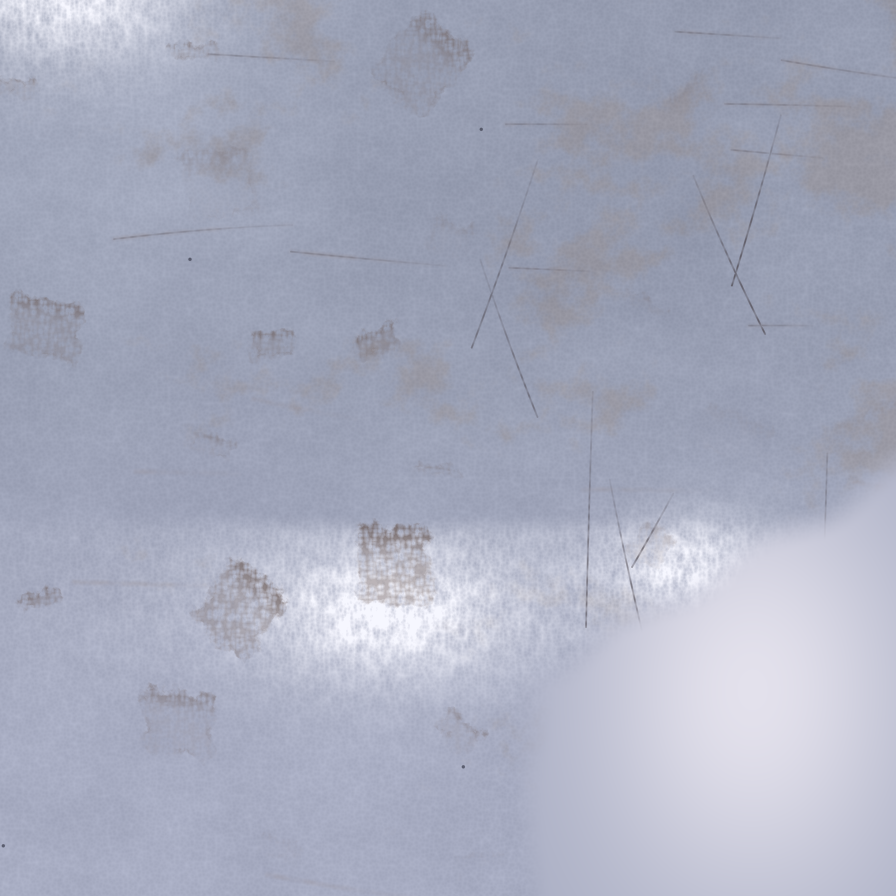
Reproduce this texture procedurally as a WebGL 1 fragment shader.

```glsl
precision highp float;
// Scuffed blue-grey sheet metal with glare, rusty smears, scratches and a soft pale haze.

#define STAIN_COUNT 26
#define SCRATCH_COUNT 26
#define STEEP_COUNT 8.0
#define STAIN_STRENGTH 0.85
#define SCRATCH_WIDTH 0.0007
#define GRAIN 0.032
#define MOTTLE 0.014
#define SLATE vec3(0.592, 0.618, 0.697)
#define MIST vec3(0.655, 0.675, 0.760)
#define PALE vec3(0.890, 0.882, 0.925)
#define RUST vec3(0.420, 0.360, 0.345)
#define WARM_GREY vec3(0.590, 0.572, 0.592)

uniform vec2 u_resolution;

vec2 hash2(vec2 p) {
  vec2 k = vec2(dot(p, vec2(127.1, 311.7)), dot(p, vec2(269.5, 183.3)));
  return fract(sin(k) * 43758.55);
}

mat2 rotation(float a) {
  return mat2(cos(a), sin(a), -sin(a), cos(a));
}

// Cellular noise: distance to the nearest scattered point.
float cells(vec2 p) {
  vec2 base = floor(p);
  float nearest = 2.0;
  for (int y = -1; y <= 1; y++) {
    for (int x = -1; x <= 1; x++) {
      vec2 cell = base + vec2(float(x), float(y));
      nearest = min(nearest, distance(p, cell + hash2(cell)));
    }
  }
  return nearest;
}

// Layered, rotated sines for soft mottling, roughly -1 to 1.
float waves(vec2 p) {
  float sum = 0.0;
  float amp = 0.5;
  for (int i = 0; i < 5; i++) {
    p = rotation(0.9) * p * 1.9 + 1.3;
    sum += amp * sin(p.x + 1.4 * sin(p.y));
    amp *= 0.6;
  }
  return sum;
}

float bump(vec2 p, vec2 center, vec2 size) {
  vec2 q = (p - center) / size;
  return exp(-dot(q, q));
}

float boxDistance(vec2 p, vec2 halfSize) {
  vec2 d = abs(p) - halfSize;
  return length(max(d, 0.0)) + min(max(d.x, d.y), 0.0);
}

// Rubbed patches and slivers, heavier along one edge and around the rim.
float stains(vec2 uv, float ragged, float brush) {
  float total = 0.0;
  for (int i = 0; i < STAIN_COUNT; i++) {
    float n = float(i);
    vec2 size = fract(vec2(0.75, 0.92) + n * vec2(0.618, 0.382));
    vec2 kind = hash2(vec2(n, 7.0));
    float weight = fract(0.97 + n * 0.71);
    vec2 center = fract(vec2(0.44, 0.37) + n * vec2(0.755, 0.57));
    center += 0.08 * (hash2(vec2(n, 4.0)) - 0.5) * step(0.5, n);
    vec2 halfSize = mix(vec2(0.022, 0.005), vec2(0.045, 0.050), vec2(size.x, size.y * size.y));
    vec2 q = rotation((kind.x - 0.5) * 1.5 * step(0.5, n)) * (uv - center);
    q.x += 0.3 * (size.x - 0.5) * q.y;
    float d = boxDistance(q, halfSize * 0.75) - halfSize.y * 0.25 + ragged * 0.007;
    float fill = 1.0 - smoothstep(-0.004, 0.003, d);
    float edge = mix(mix(0.15, 0.6, weight * weight), 1.0, smoothstep(0.2, 0.9, q.y / halfSize.y));
    float rim = 0.6 * smoothstep(-0.010, -0.002, d) * smoothstep(-0.6, 0.5, ragged);
    float strength = mix(0.12, 0.9, weight) * mix(1.0, 0.35, smoothstep(0.5, 0.75, center.x));
    total = max(total, fill * max(edge, rim) * strength * brush);
  }
  return total;
}

// Long steep scratches on the right (x), then wide faint near-level smears (y).
vec2 scratches(vec2 uv, float pixel) {
  vec2 total = vec2(0.0);
  for (int i = 0; i < SCRATCH_COUNT; i++) {
    float n = float(i);
    vec2 place = hash2(vec2(n, 11.0));
    vec2 shape = hash2(vec2(n, 17.0));
    float steep = step(n, STEEP_COUNT - 0.5);
    vec2 center = mix(place, vec2(0.5, 0.32) + place * vec2(0.48, 0.5), steep);
    float angle = mix(-0.22 + 0.32 * shape.x, 0.9 + 1.2 * shape.x, steep);
    float reach = mix(0.03, mix(0.10, 0.19, steep), shape.y);
    vec2 q = (uv - center) * rotation(angle);
    q.y += 0.5 * (shape.x - 0.5) * q.x * q.x;
    float d = length(vec2(max(abs(q.x) - reach, 0.0), q.y));
    float taper = 1.0 - 0.7 * smoothstep(-0.6, 1.0, q.x / reach);
    float line = 1.0 - smoothstep(SCRATCH_WIDTH - 0.5 * pixel, SCRATCH_WIDTH + pixel, d);
    float smear = 1.0 - smoothstep(0.0, 0.005, d);
    float worn = 0.75 + 0.25 * sin(q.x * 410.0 + 3.0 * sin(q.x * 57.0 + n));
    float dark = line * worn * taper * mix(0.30 * step(0.6, place.y), mix(0.5, 0.9, place.x), steep);
    total = max(total, vec2(dark, smear * taper * 0.28 * (1.0 - steep)));
  }
  return total;
}

void main() {
  vec2 uv = gl_FragCoord.xy / u_resolution;
  float pixel = 1.0 / min(u_resolution.x, u_resolution.y);
  float mottle = waves(uv * 5.0);
  float grain = cells(uv * 240.0) - 0.5;
  float streak = cells(uv * vec2(190.0, 60.0)) - 0.5;
  float weave = cells(uv * vec2(70.0, 180.0) + 9.0) - 0.5;
  float ripple = cells(uv * vec2(75.0, 45.0) + 0.5 * mottle) - 0.5;
  float ragged = waves(uv * 60.0);

  // Sheet: darker above, lighter below, with broken warm clouds toward the top right.
  vec3 color = mix(MIST, SLATE, smoothstep(0.15, 0.75, uv.y + 0.07 * mottle));
  color += 0.06 * bump(uv, vec2(0.18, 0.82), vec2(0.2, 0.18));
  float cloud = waves(uv * vec2(6.0, 9.0) + 4.0) + 0.3 * ragged + 0.8 * (uv.x + uv.y - 1.4);
  color = mix(color, WARM_GREY, 0.6 * smoothstep(0.1, 0.9, cloud));
  color += MOTTLE * mottle + 0.010 * waves(uv * vec2(13.0, 19.0) + 2.0) + 0.007 * ragged;
  color += GRAIN * (grain + 0.45 * streak + 0.45 * weave);

  // Glare under a level crease, plus a bright corner.
  float crease = 1.0 - smoothstep(0.400, 0.428, uv.y + 0.006 * mottle);
  float glare = 0.36 * bump(uv, vec2(0.47, 0.34), vec2(0.34, 0.11)) * crease;
  glare += 0.70 * bump(uv, vec2(0.43, 0.315), vec2(0.12, 0.065)) * crease;
  glare += 0.75 * bump(uv, vec2(0.77, 0.365), vec2(0.09, 0.055));
  glare += 0.85 * bump(uv, vec2(0.07, 1.01), vec2(0.14, 0.08));
  glare *= 1.0 + 0.5 * streak + 0.4 * ripple + 0.3 * grain + 0.16 * ragged + 0.15 * mottle;
  color = mix(color, vec3(0.965, 0.967, 1.0), clamp(glare, 0.0, 1.0));

  // Wear marks and rare dark specks.
  float brush = clamp(0.72 + 1.2 * streak + 0.9 * weave + 0.35 * ragged, 0.05, 1.0);
  vec2 marks = scratches(uv, pixel);
  color = mix(color, vec3(0.58, 0.54, 0.55), marks.y * (0.6 + 0.5 * ragged));
  color = mix(color, RUST, STAIN_STRENGTH * stains(uv, ragged, brush));
  color = mix(color, vec3(0.32, 0.30, 0.33), marks.x);
  float speck = 1.0 - smoothstep(0.0010, 0.0010 + 1.5 * pixel, cells(uv * 2.1 + 8.0) / 2.1);
  color = mix(color, vec3(0.25, 0.26, 0.32), 0.75 * speck);

  // Smooth featureless haze over the lower right.
  float slope = 0.25 + 0.575 * (uv.x - 0.6) - uv.y;
  float inside = min(uv.x - 0.59, 0.87 * slope) + 0.008 * sin(uv.x * 31.0 + uv.y * 17.0);
  vec3 haze = mix(MIST, PALE, bump(uv, vec2(0.84, 0.23), vec2(0.19, 0.26)));
  color = mix(color, haze, smoothstep(-0.02, 0.03, inside));

  gl_FragColor = vec4(clamp(color, 0.0, 1.0), 1.0);
}
```
